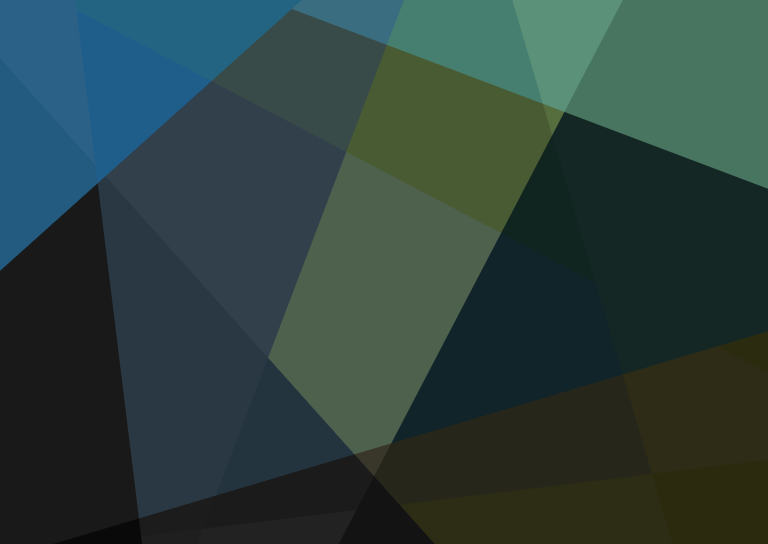
Reproduce this background procedurally as a WebGL 1 fragment shader.

```glsl
precision highp float;
// Flat, overlapping translucent shards: blue, green, olive, slate and black.
// Ten straight cuts divide the canvas; antialiased half-plane masks
// blend the tone of each facet, group by group.

uniform vec2 u_resolution;

// Coverage of the half-plane to the left of the direction from -> to.
// Points are fractions of the canvas, with the origin at the lower left.
float leftOf(vec2 uv, vec2 from, vec2 to, vec2 size) {
  vec2 dir = normalize((to - from) * size);
  vec2 rel = (uv - from) * size;
  return clamp(dir.x * rel.y - dir.y * rel.x + 0.5, 0.0, 1.0);
}

// Four tones chosen by two crossing cuts.
vec3 quad(vec3 neither, vec3 first, vec3 second, vec3 both, float m1, float m2) {
  return mix(mix(neither, first, m1), mix(second, both, m1), m2);
}

vec3 blueCorner(float diagonal, float steep, float upper) {
  vec3 pane = mix(vec3(0.137, 0.353, 0.502), vec3(0.169, 0.380, 0.529), diagonal);
  vec3 overlap = mix(vec3(0.122, 0.365, 0.545), vec3(0.137, 0.392, 0.510), upper);
  return mix(pane, overlap, steep);
}

vec3 greenBand(float beam, float beamEnd, float fan) {
  vec3 lit = mix(vec3(0.275, 0.498, 0.435), vec3(0.353, 0.569, 0.470), fan);
  vec3 col = mix(vec3(0.227, 0.427, 0.502), lit, beam);
  return mix(col, vec3(0.282, 0.459, 0.373), beamEnd);
}

vec3 middle(float upper, float diagonal, float beam, float beamEnd, float fan) {
  vec3 slate = mix(vec3(0.192, 0.251, 0.294), vec3(0.224, 0.294, 0.282), upper);
  vec3 olive = mix(vec3(0.286, 0.357, 0.200), vec3(0.337, 0.431, 0.243), fan);
  vec3 sage = mix(vec3(0.306, 0.380, 0.302), olive, upper);
  vec3 left = quad(vec3(0.161, 0.220, 0.259), slate,
                   vec3(0.141, 0.204, 0.247), sage, diagonal, beam);
  vec3 night = mix(vec3(0.067, 0.141, 0.165), vec3(0.063, 0.141, 0.125), upper);
  vec3 right = mix(night, vec3(0.082, 0.153, 0.145), fan);
  return mix(left, right, beamEnd);
}

vec3 floorBand(float upper, float diagonal, float beam, float beamEnd,
               float fan, float low) {
  vec3 charcoal = mix(vec3(0.110), vec3(0.122), low);
  charcoal = mix(charcoal, mix(vec3(0.106), vec3(0.133), low), beam);
  charcoal = mix(charcoal, vec3(0.075), beamEnd);
  vec3 brown = quad(vec3(0.153, 0.149, 0.102), vec3(0.180, 0.173, 0.090),
                    vec3(0.176, 0.173, 0.078), vec3(0.169, 0.165, 0.055),
                    fan, low);
  brown = mix(brown, vec3(0.169, 0.169, 0.063), upper);
  brown = mix(vec3(0.224, 0.212, 0.165), brown, beamEnd);
  return mix(charcoal, brown, diagonal);
}

void main() {
  vec2 size = u_resolution;
  vec2 uv = gl_FragCoord.xy / size;

  // Cuts across the canvas.
  float blue     = leftOf(uv, vec2(0.0, 0.502), vec2(0.393, 1.0), size);
  float green    = leftOf(uv, vec2(0.349, 1.0), vec2(1.0, 0.653), size);
  float upper    = leftOf(uv, vec2(0.074, 1.0), vec2(1.0, 0.314), size);
  float diagonal = leftOf(uv, vec2(0.0, 0.893), vec2(0.566, 0.0), size);
  float steep    = leftOf(uv, vec2(0.098, 1.0), vec2(0.185, 0.0), size);
  float beam     = leftOf(uv, vec2(0.526, 1.0), vec2(0.257, 0.0), size);
  float beamEnd  = leftOf(uv, vec2(0.811, 1.0), vec2(0.441, 0.0), size);
  float fan      = leftOf(uv, vec2(0.667, 1.0), vec2(0.876, 0.0), size);
  float ground   = leftOf(uv, vec2(1.0, 0.391), vec2(0.069, 0.0), size);
  float low      = leftOf(uv, vec2(1.0, 0.155), vec2(0.13, 0.005), size);

  // Facet groups, from the dark left side to the bright corners.
  vec3 shadow = mix(vec3(0.098), vec3(0.035), ground);
  vec3 body = mix(middle(upper, diagonal, beam, beamEnd, fan),
                  floorBand(upper, diagonal, beam, beamEnd, fan, low), ground);
  vec3 col = mix(shadow, body, steep);
  col = mix(col, greenBand(beam, beamEnd, fan), green);
  col = mix(col, blueCorner(diagonal, steep, upper), blue);

  gl_FragColor = vec4(col, 1.0);
}
```
